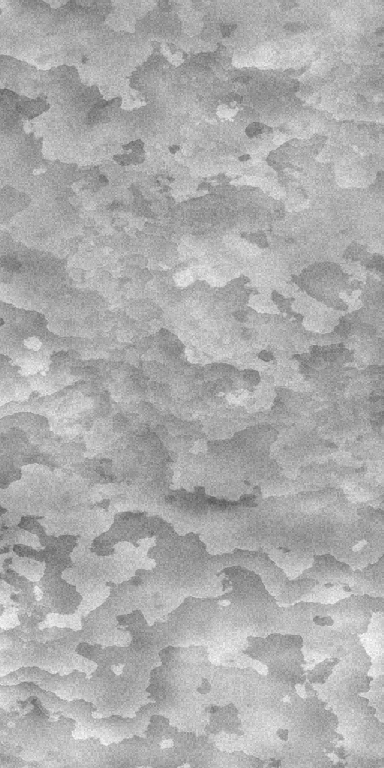
A WebGL 2 fragment shader for this texture:

```glsl
#version 300 es
precision highp float;
// Grey overlapping cloud sheets with ragged bright rims, soft shadows and fine grain.

#define BASE_TONE 0.672
#define SHEET_RATE 4.6
#define SHEET_CONTRAST 0.165
#define TUFT_RATE 11.0
#define TUFT_CONTRAST 0.075
#define SLOPE 0.32
#define WARP 2.3
#define RAGGED 0.9
#define RIM_WIDTH 0.10
#define PUFF_CONTRAST 0.09
#define GRAIN_CELLS 256.0
#define GRAIN 0.075

uniform vec2 u_resolution;
out vec4 fragColor;

// Integer hash of a lattice cell, 0 to 1
float hash(vec2 cell) {
    uvec2 k = uvec2(ivec2(cell)) * uvec2(1597u, 3571u);
    uint n = (k.x ^ (k.y << 7)) * 74779u + k.y;
    n = (n ^ (n >> 15)) * 48271u;
    n = (n ^ (n >> 13)) * 69621u;
    n ^= n >> 16;
    return float(n & 65535u) / 65535.0;
}

// Smooth value noise centred on zero
float noise(vec2 p) {
    vec2 cell = floor(p), f = fract(p);
    f = f * f * f * (f * (f * 6.0 - 15.0) + 10.0);
    float low = mix(hash(cell), hash(cell + vec2(1, 0)), f.x);
    float high = mix(hash(cell + vec2(0, 1)), hash(cell + vec2(1, 1)), f.x);
    return mix(low, high, f.y) - 0.5;
}

// Layered noise, each octave turned against the last
float fbm(vec2 p, int octaves) {
    float sum = 0.0, amplitude = 1.0;
    for (int i = 0; i < octaves; i++) {
        sum += amplitude * noise(p);
        p = mat2(1.6, 1.2, -1.2, 1.6) * p + 17.3;
        amplitude *= 0.5;
    }
    return sum;
}

// Stacked sheets: brighten downwards to a ragged rim, then drop into shadow
float sheets(vec2 p, float rate) {
    float flow = WARP * fbm(p * rate * vec2(0.45, 0.8) + 5.7, 3)
               - (p.y + SLOPE * p.x) * rate;
    float rough = flow + RAGGED * fbm(p * rate * vec2(2.6, 3.4) + 31.0, 5);
    float step_index = floor(rough) + smoothstep(1.0 - RIM_WIDTH, 1.0, fract(rough));
    return clamp(flow - step_index, -0.35, 1.25) - 0.45;
}

void main() {
    vec2 p = gl_FragCoord.xy / u_resolution.x;

    // Broad light and dark regions
    float tone = BASE_TONE + 0.11 * fbm(p * vec2(2.2, 3.2) + 71.0, 3);

    // Large sheets, fading in places
    float sheet_fade = mix(0.5, 1.1, smoothstep(-0.3, 0.2, noise(p * 3.5 + 43.0)));
    tone += SHEET_CONTRAST * sheet_fade * sheets(p, SHEET_RATE);

    // Small tufts in patches
    float tuft_fade = smoothstep(-0.25, 0.25, noise(p * vec2(3.0, 4.0) + 90.0));
    tone += TUFT_CONTRAST * tuft_fade * sheets(p + 7.0, TUFT_RATE);

    // Billowed surface and sunlit clumps
    float puff = fbm(p * vec2(10.0, 13.0) + 12.0, 5);
    tone += PUFF_CONTRAST * puff;
    float clump = fbm(p * vec2(4.5, 6.0) + 55.0, 5);
    tone += 0.07 * smoothstep(0.25, 0.5, clump);

    // Sparse dark gaps
    float gap = fbm(p * vec2(8.0, 13.0) + 120.0, 4);
    tone -= 0.08 * smoothstep(0.40, 0.52, gap);

    // Film grain
    vec2 cell = floor(p * GRAIN_CELLS);
    tone += GRAIN * (hash(cell + 300.0) + hash(cell + 2300.0) - 1.0);

    fragColor = vec4(vec3(clamp(tone, 0.0, 1.0)), 1.0);
}
```
